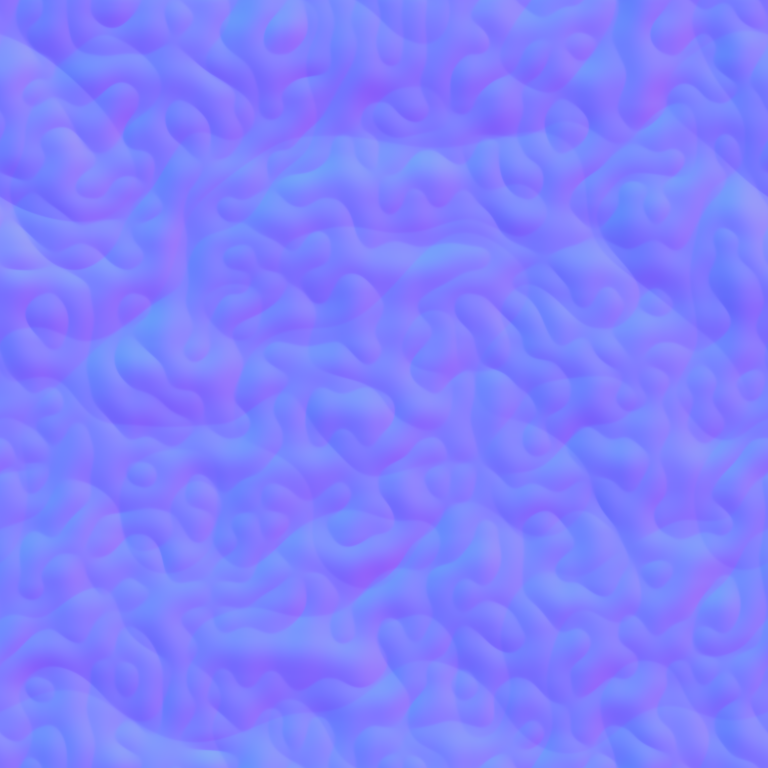
Reproduce this texture map procedurally as a WebGL 1 fragment shader.

```glsl
precision highp float;

// Tangent-space normal map of a lumpy, blobby surface that tiles seamlessly.
// The height is a sum of folded (absolute) gradient noise octaves; its slope
// is found analytically, so each zero contour of the noise becomes a crease.

uniform vec2 u_resolution;

const float TAU = 6.2831853;
const int OCTAVES = 3;
const float BASE_CELLS = 4.0;       // cells across the canvas, first octave
const float BASE_SLOPE = 0.068;     // steepness of the largest lumps
const float SLOPE_GAIN = 1.2;       // finer lumps are slightly steeper
const float CREASE_WIDTH = 0.0022;  // softness of creases, in canvas units
const vec2 AXIS_STRENGTH = vec2(0.88, 1.04);

float hash(vec2 p) {
  return fract(sin(dot(p, vec2(127.1, 311.7))) * 43758.5453);
}

// Random unit gradient at a lattice point, repeating every "period" cells
vec2 latticeGradient(vec2 cell, float period, float seed) {
  float angle = TAU * hash(mod(cell, period) + seed);
  return vec2(cos(angle), sin(angle));
}

// Gradient noise: x is the value, yz its derivative
vec3 noiseWithSlope(vec2 p, float period, float seed) {
  vec2 cell = floor(p);
  vec2 f = p - cell;
  vec2 u = f * f * f * (f * (f * 6.0 - 15.0) + 10.0);
  vec2 du = 30.0 * f * f * (f * (f - 2.0) + 1.0);
  vec2 e = vec2(1.0, 0.0);

  vec2 ga = latticeGradient(cell, period, seed);
  vec2 gb = latticeGradient(cell + e.xy, period, seed);
  vec2 gc = latticeGradient(cell + e.yx, period, seed);
  vec2 gd = latticeGradient(cell + e.xx, period, seed);

  float a = dot(ga, f);
  float b = dot(gb, f - e.xy);
  float c = dot(gc, f - e.yx);
  float d = dot(gd, f - e.xx);
  float twist = a - b - c + d;

  float value = a + u.x * (b - a) + u.y * (c - a) + u.x * u.y * twist;
  vec2 slope = ga + u.x * (gb - ga) + u.y * (gc - ga)
             + u.x * u.y * (ga - gb - gc + gd)
             + du * (u.yx * twist + vec2(b, c) - a);
  return vec3(value, slope);
}

// Slope of |noise|, with the fold at zero rounded over "softness"
vec2 foldedSlope(vec3 noise, float softness) {
  return noise.yz * noise.x / sqrt(noise.x * noise.x + softness * softness);
}

// Total slope of all octaves of lumps
vec2 surfaceSlope(vec2 uv) {
  vec2 slope = vec2(0.0);
  float cells = BASE_CELLS;
  float strength = BASE_SLOPE;
  for (int i = 0; i < OCTAVES; i++) {
    float seed = 17.3 * float(i) + 5.1;
    vec2 p = uv * cells + vec2(0.37, 0.71) * float(i + 1);
    vec3 noise = noiseWithSlope(p, cells, seed);
    slope += strength * foldedSlope(noise, CREASE_WIDTH * cells);
    cells *= 2.0;
    strength *= SLOPE_GAIN;
  }
  return slope * AXIS_STRENGTH;
}

void main() {
  vec2 uv = gl_FragCoord.xy / u_resolution;
  vec3 normal = normalize(vec3(-surfaceSlope(uv), 1.0));
  gl_FragColor = vec4(normal * 0.5 + 0.5, 1.0);
}
```
